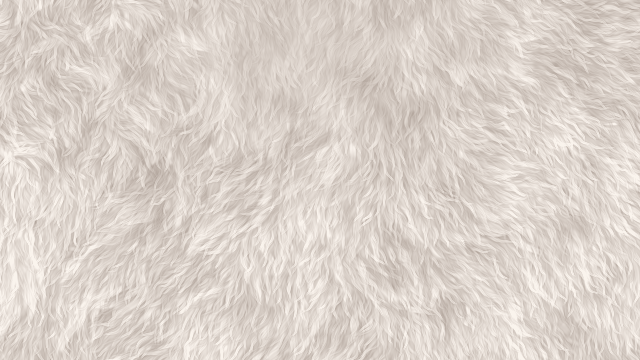
Reproduce this texture procedurally as a Shadertoy shader.

```glsl
// Soft ivory sheepskin: overlapping tapered locks of fur combed along a wavy flow.

const vec3 SHADOW_WOOL = vec3(0.70, 0.65, 0.615);
const vec3 LIGHT_WOOL = vec3(0.98, 0.955, 0.93);

vec2 hash2(vec2 p) {
    vec2 q = vec2(dot(p, vec2(127.1, 311.7)), dot(p, vec2(269.5, 183.3)));
    return fract(sin(q) * 43758.55);
}

// Layered, mutually bent sines, roughly -1 to 1
float waves(vec2 p) {
    float sum = 0.0, amplitude = 0.5;
    for (int i = 0; i < 3; i++) {
        sum += amplitude * sin(p.x + 1.7 * sin(0.8 * p.y + float(i)));
        p = mat2(0.8, 0.6, -0.6, 0.8) * p * 1.7 + 2.3;
        amplitude *= 0.6;
    }
    return sum;
}

// Curlier wool toward the upper left
float curliness(vec2 p) {
    return smoothstep(0.95, 0.2, p.x) * smoothstep(0.3, 0.65, p.y);
}

// Direction of the hair: steep below, swept sideways on the right
float flowAngle(vec2 p) {
    float sweep = 1.15 + 1.0 * smoothstep(0.8, 1.7, p.x) + 0.5 * p.y;
    float drift = 0.6 * waves(p * 4.5 + 1.0);
    float curl = mix(0.45, 1.4, curliness(p)) * waves(p * 20.0 + 5.0);
    return sweep + drift + curl;
}

// Broad light and shade of the pelt, with smaller tufts on top
float peltTone(vec2 p) {
    float lowerGlow = 0.11 * smoothstep(0.75, 0.25, p.y);
    vec2 d = p - vec2(1.5, 0.52);
    float rightGlow = 0.12 * exp(-9.0 * dot(d, d));
    float leftGlow = 0.10 * smoothstep(0.5, 0.0, p.x);
    float tufts = 0.11 * waves(p * 7.0 + 3.0) + 0.12 * waves(p * 21.0 + 8.0);
    return 0.51 + lowerGlow + rightGlow + leftGlow + tufts;
}

// Smoother, flatter fur at the top centre
float reliefStrength(vec2 p) {
    vec2 d = (p - vec2(0.85, 0.88)) * vec2(1.0, 1.5);
    return 1.0 - 0.5 * exp(-5.0 * dot(d, d));
}

// Paints one layer of locks, one per grid cell, over the given tone
float paintLocks(float tone, vec2 p, float density, float base, float contrast, float opacity) {
    vec2 g = p * density;
    vec2 cell = floor(g);
    for (int j = -2; j <= 2; j++) {
        for (int i = -2; i <= 2; i++) {
            vec2 id = cell + vec2(i, j);
            vec2 place = hash2(id + density);
            vec2 trait = hash2(id + density * 2.7 + 41.0);
            vec2 centre = id + place;

            // Local frame of the lock, bent and waved along its length
            float angle = flowAngle(centre / density) + 0.8 * (trait.x - 0.5);
            vec2 dir = vec2(cos(angle), sin(angle));
            vec2 d = g - centre;
            float along = dot(d, dir) / mix(1.2, 1.75, place.y);
            float across = dot(d, vec2(-dir.y, dir.x));
            across += 0.9 * (trait.x - 0.5) * along * along + 0.09 * sin(4.0 * along + 6.28 * place.x);

            // Tapered body with a soft shadow around it
            float width = mix(0.12, 0.34, clamp(0.5 + 0.5 * along, 0.0, 1.0));
            float e = abs(across) / width;
            float ends = smoothstep(1.0, 0.5, abs(along));
            float body = ends * smoothstep(1.1, 0.5, e);
            float halo = ends * smoothstep(2.1, 0.7, e);

            float hairs = sin(across * 24.0 + trait.y * 6.28 + along * 2.0);
            float lock = base + contrast * (0.75 * (trait.y - 0.5) - 0.15 * along
                       + 0.14 * (1.0 - min(e * e, 2.0)) + 0.08 * hairs);
            tone -= 0.08 * contrast * halo;
            tone = mix(tone, lock, body * opacity);
        }
    }
    return tone;
}

void mainImage(out vec4 fragColor, in vec2 fragCoord) {
    vec2 p = fragCoord / iResolution.y;
    float base = peltTone(p) + 0.04;
    float relief = reliefStrength(p);

    // Broad tufts, then locks, then fine strands
    float tone = paintLocks(base, p, 17.0, base, 1.1 * relief, 0.75);
    tone = paintLocks(tone, p, 30.0, base, 1.15 * relief, 0.6);
    tone = paintLocks(tone, p, 48.0, base, 1.15 * relief, 0.5);

    vec3 wool = mix(SHADOW_WOOL, LIGHT_WOOL, clamp(tone, 0.0, 1.0));
    fragColor = vec4(wool, 1.0);
}
```
